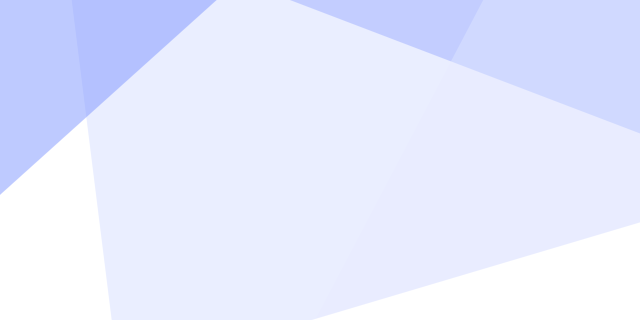
This background is drawn by a WebGL 2 fragment shader. Its source:

```glsl
#version 300 es
precision highp float;

uniform vec2 u_resolution;
out vec4 fragColor;

const vec3 WHITE = vec3(1.0);
const vec3 PALE = vec3(0.918, 0.933, 1.0);
const vec3 PALE_SHADE = vec3(0.914, 0.927, 1.0);
const vec3 PERIWINKLE = vec3(0.747, 0.792, 1.0);
const vec3 PERIWINKLE_DEEP = vec3(0.704, 0.758, 1.0);
const vec3 LAVENDER = vec3(0.763, 0.804, 1.0);
const vec3 LAVENDER_LIGHT = vec3(0.816, 0.851, 1.0);

// Signed distance to the line a-b, positive on the left of its direction
float lineDistance(vec2 p, vec2 a, vec2 b) {
    vec2 direction = normalize(b - a);
    return dot(p - a, vec2(-direction.y, direction.x));
}

// Smooth coverage of the half plane left of a-b
float halfPlane(vec2 p, vec2 a, vec2 b, float pixel) {
    return smoothstep(-0.7 * pixel, 0.7 * pixel, lineDistance(p, a, b));
}

void main() {
    // Height spans 0 to 1, width spans 0 to 2
    vec2 p = gl_FragCoord.xy / u_resolution * vec2(2.0, 1.0);
    float pixel = 1.0 / u_resolution.y;

    // Edges of the overlapping sheets
    float leftCorner = halfPlane(p, vec2(0.0, 0.391), vec2(0.677, 1.0), pixel);
    float rightOfSeam = halfPlane(p, vec2(0.349, 0.0), vec2(0.224, 1.0), pixel);
    rightOfSeam = 1.0 - rightOfSeam;
    float rightCorner = halfPlane(p, vec2(0.906, 1.0), vec2(2.0, 0.583), pixel);
    float rightOfFold = halfPlane(p, vec2(1.510, 1.0), vec2(0.984, 0.0), pixel);
    float aboveBase = halfPlane(p, vec2(0.974, 0.0), vec2(2.0, 0.305), pixel);

    // Central sheet with its faint fold
    vec3 sheet = mix(PALE, PALE_SHADE, rightOfFold);
    vec3 color = mix(WHITE, sheet, rightOfSeam * aboveBase);

    // Tinted upper corners
    vec3 leftTint = mix(PERIWINKLE, PERIWINKLE_DEEP, rightOfSeam);
    vec3 rightTint = mix(LAVENDER, LAVENDER_LIGHT, rightOfFold);
    color = mix(color, leftTint, leftCorner);
    color = mix(color, rightTint, rightCorner);

    fragColor = vec4(color, 1.0);
}
```
